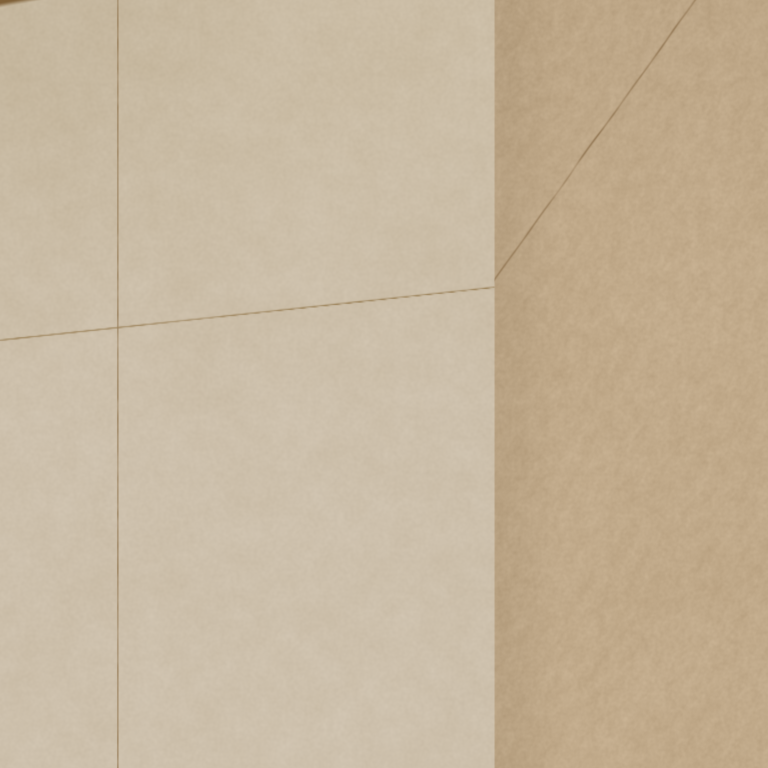
Give the GLSL for this texture, as a WebGL 1 fragment shader.

```glsl
precision highp float;
// Two panels of aged paper: a pale sheet on the left, a tan one on the right,
// crossed by fine soft seams. Panels and seams come from distance functions;
// the fibres and stains are layered gradient noise.
uniform vec2 u_resolution;

vec2 randomGradient(vec2 cell) {
  vec2 p = fract(cell * vec2(0.1031, 0.1030));
  p += dot(p, p.yx + 33.33);
  float angle = 6.2832 * fract((p.x + p.y) * p.x * 7.13);
  return vec2(cos(angle), sin(angle));
}

float gradientNoise(vec2 p) {
  vec2 i = floor(p), f = fract(p);
  vec2 w = f * f * f * (f * (f * 6.0 - 15.0) + 10.0);
  float a = dot(randomGradient(i), f);
  float b = dot(randomGradient(i + vec2(1.0, 0.0)), f - vec2(1.0, 0.0));
  float c = dot(randomGradient(i + vec2(0.0, 1.0)), f - vec2(0.0, 1.0));
  float d = dot(randomGradient(i + 1.0), f - 1.0);
  return mix(mix(a, b, w.x), mix(c, d, w.x), w.y);
}

float fbm(vec2 p) {
  float sum = 0.0, amplitude = 0.5;
  for (int i = 0; i < 5; i++) {
    sum += amplitude * gradientNoise(p);
    p = mat2(1.6, 1.2, -1.2, 1.6) * p + 7.3;
    amplitude *= 0.6;
  }
  return sum;
}

// Soft coverage of a thin stroke, given the distance to its centre
float stroke(float dist, float spread) {
  return exp(-dist * dist / (spread * spread));
}

void main() {
  vec2 uv = gl_FragCoord.xy / u_resolution;
  float pixel = 1.0 / u_resolution.y;
  float fold = 0.644;

  float stains = fbm(uv * 6.0 + 2.0);
  float mottle = fbm(uv * 28.0 + 11.0);
  float grain = gradientNoise(uv * 150.0) + 0.7 * gradientNoise(uv * 230.0 + 5.0);

  // Pale sheet: slightly warmer at the top, shaded at the left corner
  vec3 pale = mix(vec3(0.803, 0.752, 0.672), vec3(0.795, 0.740, 0.648),
                  smoothstep(0.35, 1.0, uv.y));
  pale -= vec3(0.022, 0.024, 0.03) * smoothstep(0.5, 0.0, length(uv - vec2(0.0, 1.0)));
  pale += vec3(0.016, 0.020, 0.028) * stains;
  pale += vec3(0.022, 0.026, 0.034) * mottle + 0.013 * grain;

  // Tan sheet: a little darker beside the fold, with slanted fibres
  vec2 fibre = mat2(0.87, 0.5, -0.5, 0.87) * (uv - 0.5);
  float fibres = fbm(fibre * vec2(60.0, 36.0) + 31.0);
  vec3 tan_ = mix(vec3(0.722, 0.632, 0.508), vec3(0.755, 0.665, 0.541),
                  smoothstep(0.0, 0.10, uv.x - fold));
  tan_ -= 0.012 * smoothstep(0.65, 1.0, uv.y);
  tan_ += vec3(0.022, 0.025, 0.030) * stains;
  tan_ += vec3(0.042, 0.046, 0.050) * fibres + 0.020 * grain;

  float foldBlur = max(0.0016, 0.7 * pixel);
  float onTan = smoothstep(-foldBlur, foldBlur, uv.x - fold);
  vec3 color = mix(pale, tan_, onTan);

  // Vertical seam on the pale sheet
  float wear = 0.70 + 0.35 * gradientNoise(vec2(uv.y * 70.0, 4.5));
  float upright = stroke(uv.x - 0.1535, max(0.0010, 0.5 * pixel));
  color = mix(color, vec3(0.57, 0.46, 0.31), upright * wear);

  // Gently rising seam, twisted like thread toward the fold
  float rise = (uv.y - 0.557 - 0.1072 * uv.x) * 0.994;
  float twist = sin(uv.x * 420.0 + rise * 900.0);
  float threadWear = 0.62 + 0.20 * twist * smoothstep(0.1, 0.5, uv.x)
                   + 0.25 * gradientNoise(vec2(uv.x * 50.0, 6.5));
  float thread = stroke(rise + 0.0003 * twist, max(0.0014, 0.5 * pixel));
  color = mix(color, vec3(0.61, 0.51, 0.35), thread * threadWear * (1.0 - onTan));

  // Steep seam on the tan sheet, starting just above the rising one
  float steep = dot(uv - vec2(0.646, 0.639), vec2(0.8126, -0.5829));
  steep += 0.0012 * gradientNoise(vec2(uv.y * 25.0, 8.5));
  float steepWear = 0.55 + 0.5 * gradientNoise(vec2(uv.y * 45.0, 2.5));
  color = mix(color, vec3(0.57, 0.46, 0.32),
              stroke(steep, max(0.0015, 0.5 * pixel)) * onTan * steepWear);

  // Dark sliver in the upper left corner
  float sliver = uv.y - 0.993 - 0.18 * uv.x;
  color = mix(color, vec3(0.50, 0.38, 0.22), smoothstep(-0.004, 0.004, sliver));

  gl_FragColor = vec4(color, 1.0);
}
```
